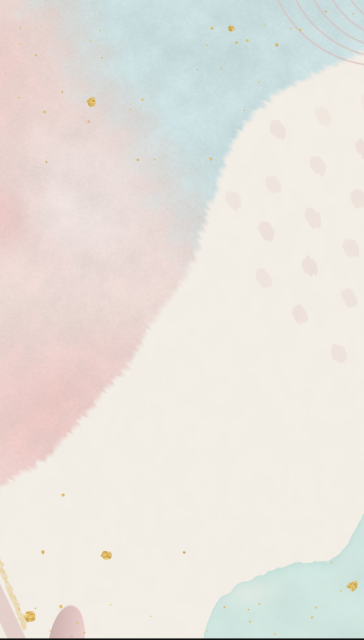
Reproduce this background procedurally as a Shadertoy shader.

```glsl
const vec2 CANVAS = vec2(0.5703, 1.0);
const vec3 CREAM = vec3(0.952, 0.932, 0.90);
const vec3 BLUSH = vec3(0.92, 0.85, 0.83);
const vec3 ROSE = vec3(0.925, 0.775, 0.76);
const vec3 PALE = vec3(0.92, 0.88, 0.87);
const vec3 MIST = vec3(0.85, 0.85, 0.84);
const vec3 SKY = vec3(0.795, 0.87, 0.875);
const vec3 AQUA = vec3(0.81, 0.895, 0.87);
const vec3 AQUA_RIM = vec3(0.72, 0.85, 0.825);
const vec3 MAUVE = vec3(0.855, 0.735, 0.725);
const vec3 GOLD = vec3(0.85, 0.69, 0.32);
const vec3 INK = vec3(0.06);
const float FLECK_CELL = 0.021;
const float STRAND_WIDTH = 0.0013;

// Wash edge: x at even steps of y. Pool edge: y at even steps of x.
const float WASH_EDGE[12] = float[12](-0.02, 0.08, 0.14, 0.202, 0.242, 0.292,
    0.318, 0.342, 0.368, 0.433, 0.572, 0.75);
const float POOL_EDGE[12] = float[12](-0.02, 0.055, 0.076, 0.092, 0.103, 0.109,
    0.119, 0.121, 0.122, 0.15, 0.199, 0.25);
// Large flecks: centre and radius
const vec3 NUGGETS[5] = vec3[5](vec3(0.143, 0.84, 0.008), vec3(0.167, 0.133, 0.008),
    vec3(0.553, 0.084, 0.009), vec3(0.047, 0.037, 0.009), vec3(0.362, 0.956, 0.005));

float hash(vec2 p) {
    vec3 q = fract(p.xyx * 0.1031);
    q += dot(q, q.yzx + 33.33);
    return fract((q.x + q.y) * q.z);
}

float noise(vec2 p) {
    vec2 i = floor(p), f = fract(p);
    f = f * f * (3.0 - 2.0 * f);
    return mix(mix(hash(i), hash(i + vec2(1, 0)), f.x),
               mix(hash(i + vec2(0, 1)), hash(i + 1.0), f.x), f.y);
}

// Layered noise centred on zero
float cloud(vec2 p) {
    float sum = -0.5, amp = 0.5;
    for (int i = 0; i < 5; i++) {
        sum += amp * noise(p);
        p = mat2(1.6, 1.2, -1.2, 1.6) * p + 7.3;
        amp *= 0.5;
    }
    return sum;
}

float spline(float k[12], float t) {
    t = clamp(t, 0.0, 10.999);
    int i = int(t);
    float f = fract(t), a = k[max(i - 1, 0)], b = k[i], c = k[i + 1], d = k[min(i + 2, 11)];
    return b + 0.5 * f * (c - a + f * (2.0 * a - 5.0 * b + 4.0 * c - d
        + f * (3.0 * (b - c) + d - a)));
}

float glow(vec2 p, vec2 centre, vec2 radius) {
    vec2 d = (p - centre) / radius;
    return exp(-dot(d, d));
}

float segment(vec2 p, vec2 a, vec2 b) {
    vec2 d = b - a;
    return length(p - a - d * clamp(dot(p - a, d) / dot(d, d), 0.0, 1.0));
}

float fill(float dist) {
    float px = 1.0 / iResolution.y;
    return smoothstep(px, -px, dist);
}

vec3 washColour(vec2 p) {
    float broad = cloud(p * 11.0), mottle = cloud(p * 38.0 + 9.0);
    vec2 q = p + 0.09 * vec2(broad, cloud(p * 9.0 + 31.0));
    float rose = 0.85 * glow(q, vec2(0, 0.65), vec2(0.09, 0.055))
        + 0.75 * glow(q, vec2(0.06, 0.34), vec2(0.16, 0.12))
        + 0.45 * glow(q, vec2(-0.02, 0.86), vec2(0.08, 0.14));
    vec3 c = mix(BLUSH, ROSE, clamp(rose + 0.5 * mottle, 0.0, 1.0));
    c = mix(c, PALE, 0.8 * glow(q, vec2(0.14, 0.69), vec2(0.11, 0.1)));
    float cool = q.x * 1.4 + q.y + 0.15 * mottle;
    c = mix(c, MIST, smoothstep(0.98, 1.1, cool));
    c = mix(c, SKY, smoothstep(1.07, 1.24, cool));
    float weave = noise(p * vec2(330, 420)) - 0.5;
    return c + 0.05 * broad + 0.06 * mottle + 0.02 * weave;
}

void mainImage(out vec4 fragColor, in vec2 fragCoord) {
    vec2 p = fragCoord / iResolution.xy * CANVAS;
    vec3 col = CREAM + 0.012 * cloud(p * vec2(60, 45));

    // Faint dabs on a slanted lattice
    for (int r = -1; r <= 4; r++) for (int c = 0; c < 4; c++) {
        vec2 id = vec2(c, r);
        if (id.x < round(0.65 * abs(id.y))) continue;
        vec2 d = p - vec2(0.362, 0.691) - id.x * vec2(0.068, 0.025) + id.y * vec2(0.008, 0.078);
        d -= 0.012 * (vec2(hash(id + 5.0), hash(id + 17.0)) - 0.5);
        d.x += 0.25 * d.y;
        float dab = length(d * vec2(1.3, 1)) - 0.018 + 0.006 * noise(p * vec2(230, 70));
        col = mix(col, BLUSH, (0.3 + 0.35 * hash(id + 41.0)) * smoothstep(0.002, -0.002, dab));
    }

    // Painted wash with a feathered brush edge
    float s = (p.y - 0.22) / 0.07, edge = spline(WASH_EDGE, s);
    float slope = (spline(WASH_EDGE, s + 0.1) - edge) / 0.007;
    float bristle = noise(mat2(0.8, 0.6, -0.6, 0.8) * p * vec2(60, 230)) - 0.5;
    float wash = (p.x - edge) / sqrt(1.0 + slope * slope) + 0.009 * bristle + 0.006 * cloud(p * 30.0);
    float painted = smoothstep(0.006, -0.008, wash);
    col = mix(col, washColour(p), painted);

    // Watercolour pool with a darker rim
    float ripple = cloud(p * 48.0);
    float pool = p.y - spline(POOL_EDGE, (p.x - 0.31) / 0.026) + 0.016 * ripple;
    float wet = fill(pool) * smoothstep(0.308, 0.32, p.x + 0.008 * ripple);
    vec3 water = mix(AQUA + 0.06 * cloud(p * 20.0), AQUA_RIM, 0.55 * exp(-abs(pool) / 0.006));
    water = mix(water, CREAM, 0.35 * glow(p, vec2(0.39, 0.075), vec2(0.04, 0.02)));
    col = mix(col, water, wet);

    // Looping strands in the upper corner
    for (float k = 0.0; k < 5.0; k++) {
        float ring = length(p - vec2(0.599, 1.078) - k * vec2(0.012, -0.003)) - 0.181 + 0.016 * k;
        col = mix(col, MAUVE, 0.65 * fill(abs(ring) - STRAND_WIDTH));
    }

    // Petal and gilded blade in the lower corner
    vec2 petal = (p - vec2(0.104, -0.005)) / vec2(0.028, 0.059);
    petal.x -= 0.25 * petal.y;
    col = mix(col, MAUVE + 0.07 * petal.x, 0.9 * smoothstep(1.04, 0.96, length(petal)));
    float blade = segment(p, vec2(-0.02, 0.1), vec2(0.032, -0.01)) - 0.013;
    col = mix(col, mix(MAUVE, BLUSH, 0.5), 0.85 * fill(blade));
    float gilt = segment(p, vec2(-0.005, 0.13), vec2(0.038, 0.02)) - 0.007 + 0.005 * noise(p * 160.0);
    col = mix(col, mix(GOLD, CREAM, 0.55), fill(gilt) * (0.5 + 0.5 * noise(p * 300.0)));

    // Gold flecks, fine then large
    vec2 cell = floor(p / FLECK_CELL), home = (cell + 0.5) * FLECK_CELL;
    float density = 0.1 * painted * smoothstep(0.6, 0.95, home.y) + 0.16 * wet
        + 0.3 * glow(home, vec2(0.04, 0.06), vec2(0.13, 0.09));
    vec2 jitter = vec2(hash(cell + 5.0), hash(cell + 23.0)) - 0.5;
    float size = mix(0.0008, 0.0032, pow(hash(cell + 61.0), 3.0));
    float gold = step(hash(cell + 83.0), density)
        * fill(length(p - home - 0.6 * FLECK_CELL * jitter) - size);
    for (int i = 0; i < 5; i++) {
        vec3 n = NUGGETS[i];
        gold = max(gold, fill(length(p - n.xy) - n.z * (0.6 + 0.6 * noise(p * 190.0))));
    }
    col = mix(col, GOLD + 0.25 * (noise(p * 400.0) - 0.5), 0.85 * gold);

    // Dark base line
    col = mix(col, INK, fill(p.y - 0.0025));
    fragColor = vec4(col, 1.0);
}
```
